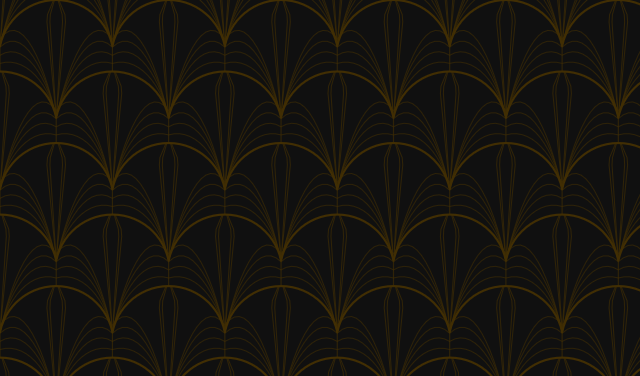
Give the GLSL for this pattern, as a Shadertoy shader.

```glsl
// Art deco lattice of golden palmette fans under scalloped arches on near-black.

// Distance from p to the segment a-b
float segment(vec2 p, vec2 a, vec2 b) {
    vec2 d = b - a;
    return length(p - a - d * clamp(dot(p - a, d) / dot(d, d), 0.0, 1.0));
}

vec2 bezier(vec2 c1, vec2 c2, vec2 end, float t) {
    float s = 1.0 - t;
    return 3.0 * s * s * t * c1 + 3.0 * s * t * t * c2 + t * t * t * end;
}

// Distance to a frond rising from the fan's foot; rank 0 is the arch, 1 the tallest
float frond(vec2 p, float rank) {
    vec2 c1 = mix(vec2(0.1, 0.475), vec2(0.2, 0.9), rank);
    vec2 c2 = mix(vec2(0.516, 0.8175), vec2(0.6, 1.95), rank);
    vec2 end = vec2(1.0, mix(0.8175, 1.395, rank));
    vec2 a = vec2(0.0);
    float d = 9.0;
    for (int i = 1; i <= 14; i++) {
        vec2 b = bezier(c1, c2, end, float(i) / 14.0);
        d = min(d, segment(p, a, b));
        a = b;
    }
    return d;
}

// Distance to one side of the slender bud in the middle of the fan
float bud(vec2 p, float spread) {
    vec2 s = vec2(spread, 1.0);
    vec2 hip = vec2(0.165, 1.7) * s, shoulder = vec2(0.155, 1.83) * s;
    float d = min(segment(p, vec2(0.0), hip), segment(p, hip, shoulder));
    return min(d, segment(p, shoulder, vec2(0.055, 2.07) * s));
}

float stroke(float d, float width, float pixel) {
    return clamp(0.5 + (0.5 * width - d) / pixel, 0.0, 1.0);
}

// Share of background left uncovered by the fan whose foot is at the origin
float fanGap(vec2 p, float pixel) {
    float gap = 1.0 - stroke(frond(p, 0.0), 0.038, pixel);
    for (int k = 1; k <= 4; k++)
        gap *= 1.0 - 0.6 * stroke(frond(p, float(k) / 4.0), 0.018, pixel);
    gap *= 1.0 - 0.65 * stroke(bud(p, 1.0), 0.018, pixel);
    gap *= 1.0 - 0.65 * stroke(bud(p, 0.68), 0.018, pixel);
    float stem = segment(p, vec2(0.0, -0.455), vec2(0.0));
    return gap * (1.0 - 0.65 * stroke(stem, 0.02, pixel));
}

void mainImage(out vec4 fragColor, in vec2 fragCoord) {
    // One unit is half the width of a fan
    float pixel = 1.0 / (0.1495 * iResolution.y);
    vec2 p = fragCoord * pixel;

    // Two interleaved sets of columns, shifted by half a repeat both ways
    float gap = 1.0;
    for (int i = 0; i < 2; i++) {
        vec2 q = p - vec2(0.0, 5.417) - float(i) * vec2(1.0, 1.2725);
        q.x = abs(mod(q.x + 1.0, 2.0) - 1.0);
        q.y = mod(q.y, 2.545) - 0.455;
        gap *= fanGap(q, pixel);
    }

    vec3 gold = vec3(0.255, 0.18, 0.01);
    fragColor = vec4(mix(gold, vec3(0.063), gap), 1.0);
}
```
